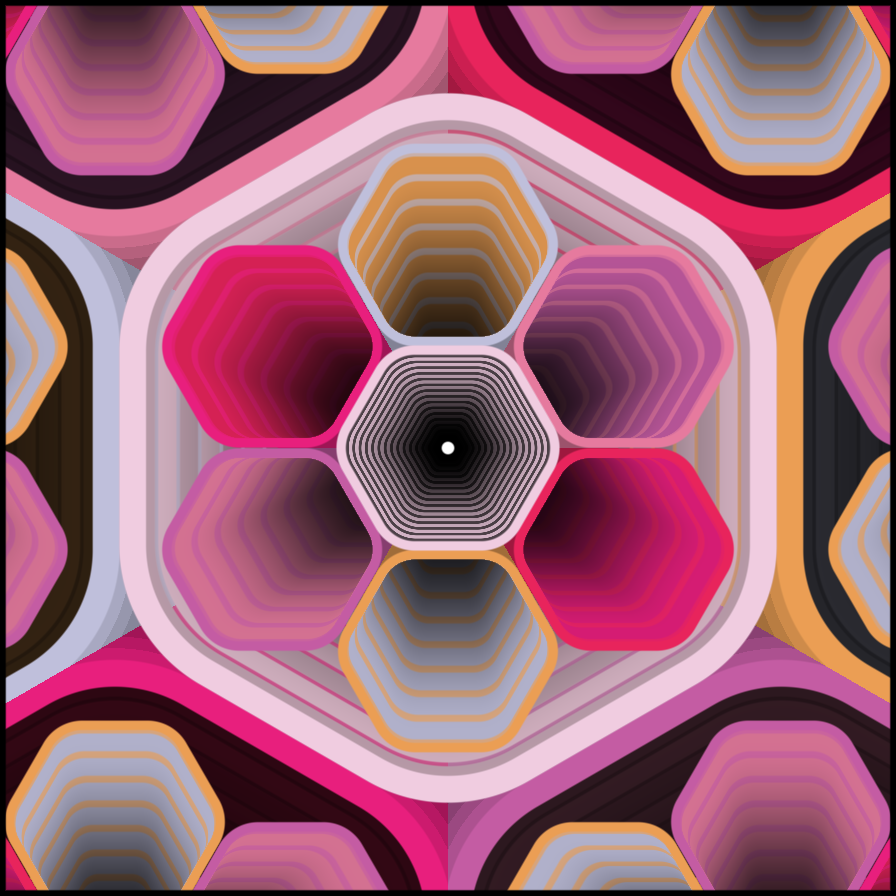
Write a three.js fragment shader that draws this background.

```glsl
// Clusters of nested hexagonal tubes seen down their length, framed in black.
varying vec2 vUv;

#define SOFT 0.0013          // half width of a smoothed edge
#define CELL_SPACING 0.7435  // distance between cluster centres
#define CELL_APOTHEM 0.367   // outer size of the middle cluster
#define CELL_ROUND 0.18
#define BAND_WIDTH 0.030
#define TUBE_SPACING 0.2266
#define TUBE_APOTHEM 0.1130
#define TUBE_ROUND 0.05
#define TUBE_RIM 0.0105
#define TUBE_RINGS 12.0
#define CORE_RINGS 16.0
#define FRAME 0.0065

const float SECTOR = 1.04719755;
const vec3 PALE_PINK = vec3(0.94, 0.80, 0.88);

// Six hues in order around the circle
vec3 hue(float index) {
  float i = mod(index + 0.5, 6.0);
  if (i < 1.0) return vec3(0.92, 0.62, 0.33); // orange
  if (i < 2.0) return vec3(0.91, 0.14, 0.36); // crimson
  if (i < 3.0) return vec3(0.90, 0.48, 0.62); // pink
  if (i < 4.0) return vec3(0.75, 0.75, 0.86); // lavender
  if (i < 5.0) return vec3(0.91, 0.12, 0.49); // magenta
  return vec3(0.77, 0.36, 0.64);              // purple
}

vec2 direction(float angle) { return vec2(cos(angle), sin(angle)); }

float inside(float d) { return 1.0 - smoothstep(-SOFT, SOFT, d); }

// Signed distance to a rounded hexagon with a flat top
float hexagon(vec2 p, float apothem, float radius) {
  const vec2 axis = vec2(-0.8660254, 0.5);
  float r = apothem - radius;
  p = abs(p);
  p -= 2.0 * min(dot(axis, p), 0.0) * axis;
  p -= vec2(clamp(p.x, -0.5773503 * r, 0.5773503 * r), r);
  return length(p) * sign(p.y) - radius;
}

// Scale, from 1 at the mouth towards 0, at which the ray meets the tube wall
float wallScale(vec2 p, vec2 center, float apothem, float radius) {
  float t = 1.0;
  float len = max(length(p), 0.002);
  for (int i = 0; i < 32; i++) {
    t += max(-hexagon(p * t - center, apothem, radius), 0.0) / len;
  }
  return 1.0 / t;
}

// Evenly spaced rings along the depth
float rings(float s, float count, float share) {
  float wave = abs(fract(s * count) - 0.5) * 2.0;
  return smoothstep(1.0 - share - 0.1, 1.0 - share + 0.1, wave);
}

// One cluster: band, inner wall, six tubes and the core
vec3 cluster(vec2 p, float apothem, vec3 band, vec3 wall, vec3 line, float shift) {
  // Outer band, with stepped shades beyond its edge
  float cell = hexagon(p.yx, apothem, CELL_ROUND);
  float shade = 0.88 - 0.09 * floor(max(cell, 0.0) / 0.013);
  vec3 color = mix(band * shade, band, inside(cell));

  // Receding wall
  float inner = apothem - BAND_WIDTH;
  float s = wallScale(p.yx, vec2(0.0), inner, CELL_ROUND - BAND_WIDTH);
  vec3 wallColor = wall * mix(0.55, 1.0, smoothstep(0.5, 1.0, s));
  wallColor *= 1.0 - 0.12 * rings(s, 7.0, 0.45);
  wallColor = mix(wallColor, line * 0.85, 0.6 * rings(s + 0.035, 14.0, 0.16));
  color = mix(color, wallColor, inside(cell + BAND_WIDTH));

  // Nearest tube, with a fillet where tubes meet
  float index = floor(atan(p.y, p.x) / SECTOR);
  vec2 center = TUBE_SPACING * direction((index + 0.5) * SECTOR);
  vec3 rim = hue(index + shift);
  vec3 body = hue(index + shift + 3.0) * 0.92;
  color = mix(color, rim * 0.68, inside(length(p) - 0.19));
  float tube = hexagon(p - center, TUBE_APOTHEM, TUBE_ROUND);
  color = mix(color, rim, inside(tube));
  s = wallScale(p, center, TUBE_APOTHEM - TUBE_RIM, TUBE_ROUND - TUBE_RIM);
  vec3 tubeColor = mix(body, rim, 0.65 * rings(s, TUBE_RINGS, 0.28));
  tubeColor *= mix(0.12, 1.0, smoothstep(0.28, 0.97, s));
  color = mix(color, tubeColor, inside(tube + TUBE_RIM));

  // Core tube and its bright end
  float core = hexagon(p, TUBE_APOTHEM + 0.0015, TUBE_ROUND);
  color = mix(color, PALE_PINK, inside(core));
  s = wallScale(p, vec2(0.0), TUBE_APOTHEM - TUBE_RIM, TUBE_ROUND - TUBE_RIM);
  vec3 coreColor = PALE_PINK * mix(0.88, 0.32, rings(s, CORE_RINGS, 0.45));
  coreColor *= smoothstep(0.12, 1.0, s);
  color = mix(color, coreColor, inside(core + TUBE_RIM));
  return mix(color, vec3(1.0), inside(length(p) - 0.007));
}

void main() {
  vec2 p = vUv - 0.5;
  float k = mod(floor(atan(p.y, p.x) / SECTOR + 0.5), 6.0);

  // Surrounding clusters, dark inside
  vec2 q = p - CELL_SPACING * direction(k * SECTOR);
  vec3 dark = hue(k + 3.0) * 0.22;
  vec3 color = cluster(q, CELL_APOTHEM + 0.01, hue(k), dark, dark * 0.6, 3.0 - k + 6.0 - 6.0);

  // Middle cluster, pale inside
  vec3 middle = cluster(p, CELL_APOTHEM, PALE_PINK, vec3(0.81, 0.68, 0.74), hue(k), 2.0);
  color = mix(color, middle, inside(hexagon(p.yx, CELL_APOTHEM, CELL_ROUND)));

  // Frame
  float edge = max(abs(p.x), abs(p.y)) - (0.5 - FRAME);
  gl_FragColor = vec4(color * inside(edge), 1.0);
}
```
